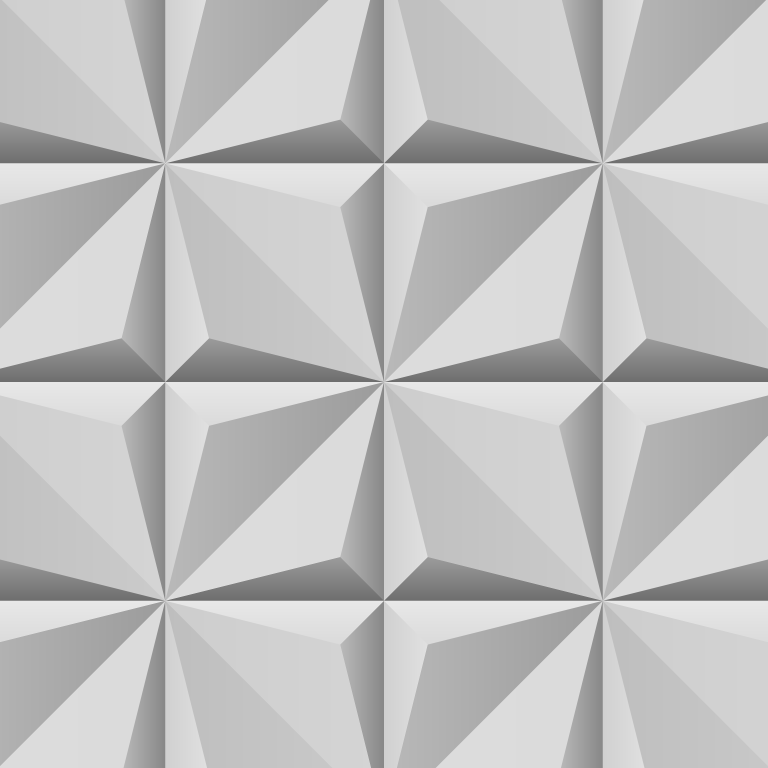
This pattern is drawn by a WebGL 1 fragment shader. Its source:

```glsl
precision highp float;
// Grey relief of bevelled square tiles whose ridges meet in eight-pointed stars.

uniform vec2 u_resolution;

const float TILE_SIZE = 0.2848;           // tile side, in canvas heights
const vec2  STAR_CENTER = vec2(0.0, 0.0025); // central star, from canvas middle
const float PEAK_INSET = 0.2;             // peak distance from tile edges
const int   SAMPLES = 4;                  // antialiasing grid per axis

// Bevel greys: x at the tile edge, y at the peak
const vec2 TOP_BEVEL    = vec2(0.910, 0.855);
const vec2 BOTTOM_BEVEL = vec2(0.430, 0.610);
const vec2 LEFT_BEVEL   = vec2(0.815, 0.880);
const vec2 RIGHT_BEVEL  = vec2(0.530, 0.730);

// Inner facet greys: x at the left side of the tile, y at the right
const vec2 RISING_UPPER  = vec2(0.725, 0.610);
const vec2 RISING_LOWER  = vec2(0.865, 0.858);
const vec2 FALLING_UPPER = vec2(0.805, 0.832);
const vec2 FALLING_LOWER = vec2(0.745, 0.795);

float ramp(vec2 greys, float t) {
  return mix(greys.x, greys.y, clamp(t, 0.0, 1.0));
}

// Sloping strip beside the nearest tile edge
float bevelShade(vec2 p) {
  vec2 edge = min(p, 1.0 - p);
  float height = min(edge.x, edge.y) / PEAK_INSET;
  if (edge.x < edge.y) {
    return ramp(p.x < 0.5 ? LEFT_BEVEL : RIGHT_BEVEL, height);
  }
  return ramp(p.y < 0.5 ? BOTTOM_BEVEL : TOP_BEVEL, height);
}

// Large triangle on either side of the diagonal ridge
float facetShade(vec2 p, bool rising, bool upper) {
  if (rising) return ramp(upper ? RISING_UPPER : RISING_LOWER, p.x);
  return ramp(upper ? FALLING_UPPER : FALLING_LOWER, p.x);
}

float reliefShade(vec2 grid) {
  vec2 tile = floor(grid);
  vec2 p = fract(grid);
  bool rising = mod(tile.x + tile.y, 2.0) < 0.5;

  // Fold every tile onto the half above a rising ridge
  vec2 folded = rising ? p : vec2(1.0 - p.x, p.y);
  bool upper = folded.y > folded.x;
  if (!upper) folded = folded.yx;

  // Bevels lie outside the lines joining the peak to the star corners
  float slope = PEAK_INSET / (1.0 - PEAK_INSET);
  bool bevel = folded.x < slope * folded.y
            || 1.0 - folded.y < slope * (1.0 - folded.x);
  return bevel ? bevelShade(p) : facetShade(p, rising, upper);
}

void main() {
  float shade = 0.0;
  for (int j = 0; j < SAMPLES; j++) {
    for (int i = 0; i < SAMPLES; i++) {
      vec2 offset = (vec2(float(i), float(j)) + 0.5) / float(SAMPLES) - 0.5;
      vec2 point = (gl_FragCoord.xy + offset - 0.5 * u_resolution) / u_resolution.y;
      shade += reliefShade((point - STAR_CENTER) / TILE_SIZE);
    }
  }
  gl_FragColor = vec4(vec3(shade / float(SAMPLES * SAMPLES)), 1.0);
}
```
